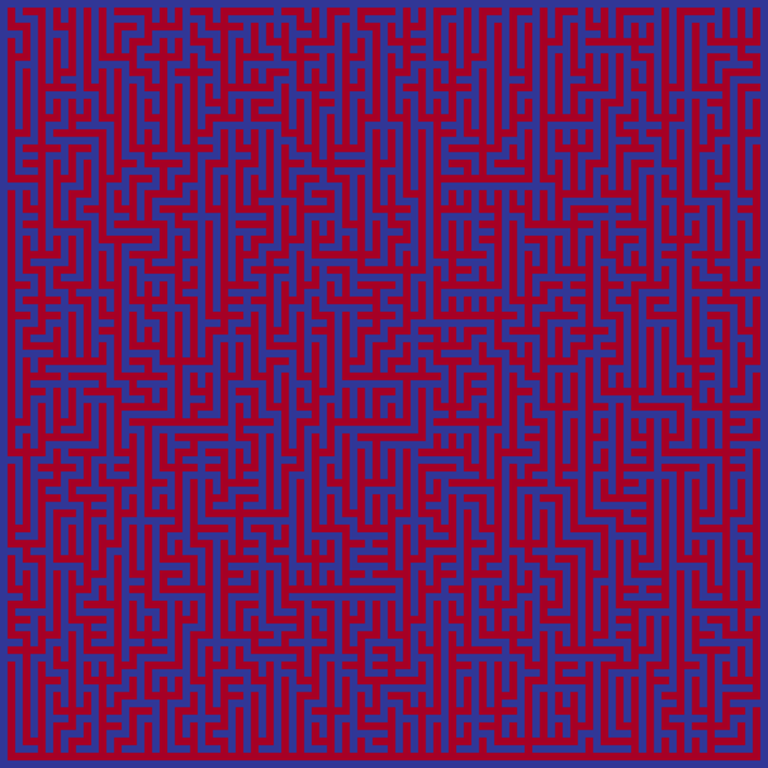
Reproduce this pattern procedurally as a WebGL 1 fragment shader.

```glsl
precision highp float;
// Draws a dense sidewinder maze: red corridors between blue walls of equal width.

uniform vec2 u_resolution;

#define ROOMS 50.0                          // rooms per side
#define TURN 0.36                           // chance that a room opens to the east
#define MAX_RUN 16                          // longest row run that is traced
#define EDGE 0.197                          // edge width in tiles
#define RING 0.055                          // contrast lift beside each edge
#define SEED 7.3
#define WALL_BLUE vec3(0.192, 0.212, 0.588)
#define PATH_RED vec3(0.647, 0.000, 0.149)

float hash(vec2 p) {
    vec3 q = fract(vec3(p.xyx + SEED) * vec3(0.1031, 0.1030, 0.0973));
    q += dot(q, q.yzx + 33.33);
    return fract((q.x + q.y) * q.z);
}

// True if a room is joined to its eastern neighbour; the bottom row is one corridor.
bool opensEast(vec2 room) {
    if (room.x < 0.0 || room.x > ROOMS - 1.5) return false;
    return room.y < 0.5 || hash(room) < TURN;
}

// Each run of joined rooms has exactly one door to the row below.
bool opensSouth(vec2 room) {
    float first = room.x;
    float last = room.x;
    for (int i = 0; i < MAX_RUN; i++) {
        if (!opensEast(vec2(first - 1.0, room.y))) break;
        first -= 1.0;
    }
    for (int i = 0; i < MAX_RUN; i++) {
        if (!opensEast(vec2(last, room.y))) break;
        last += 1.0;
    }
    float pick = hash(vec2(first, room.y) + vec2(71.0, 137.0));
    float door = first + floor(pick * (last - first + 1.0));
    return abs(door - room.x) < 0.5;
}

// 1 for a corridor tile, 0 for a wall; rooms lie on odd tiles, doors between them.
float corridor(vec2 tile) {
    vec2 limit = vec2(2.0 * ROOMS - 0.5);
    if (any(lessThan(tile, vec2(0.5))) || any(greaterThan(tile, limit))) return 0.0;
    vec2 room = floor((tile + 0.5) * 0.5);
    bool oddX = mod(tile.x, 2.0) > 0.5;
    bool oddY = mod(tile.y, 2.0) > 0.5;
    if (oddX && oddY) return 1.0;
    if (oddY) return opensEast(room - vec2(1.0, 0.0)) ? 1.0 : 0.0;
    if (oddX) return opensSouth(room) ? 1.0 : 0.0;
    return 0.0;
}

// Smooth step across a tile border, with a slight overshoot on both sides.
vec2 crispStep(vec2 offset, float width) {
    vec2 d = offset / width;
    vec2 a = abs(d);
    vec2 lift = smoothstep(0.4, 0.9, a) * (1.0 - smoothstep(1.2, 2.0, a));
    return clamp(d + 0.5, 0.0, 1.0) + RING * sign(d) * lift;
}

void main() {
    float side = min(u_resolution.x, u_resolution.y);
    float tiles = 2.0 * ROOMS + 1.0;
    vec2 p = gl_FragCoord.xy / side * tiles;

    // Blend the four tiles that meet at the nearest corner.
    vec2 corner = floor(p + 0.5);
    vec2 w = crispStep(p - corner, max(EDGE, tiles / side));
    float below = mix(corridor(corner - 1.0), corridor(corner - vec2(0.0, 1.0)), w.x);
    float above = mix(corridor(corner - vec2(1.0, 0.0)), corridor(corner), w.x);
    float path = mix(below, above, w.y);

    gl_FragColor = vec4(clamp(mix(WALL_BLUE, PATH_RED, path), 0.0, 1.0), 1.0);
}
```
